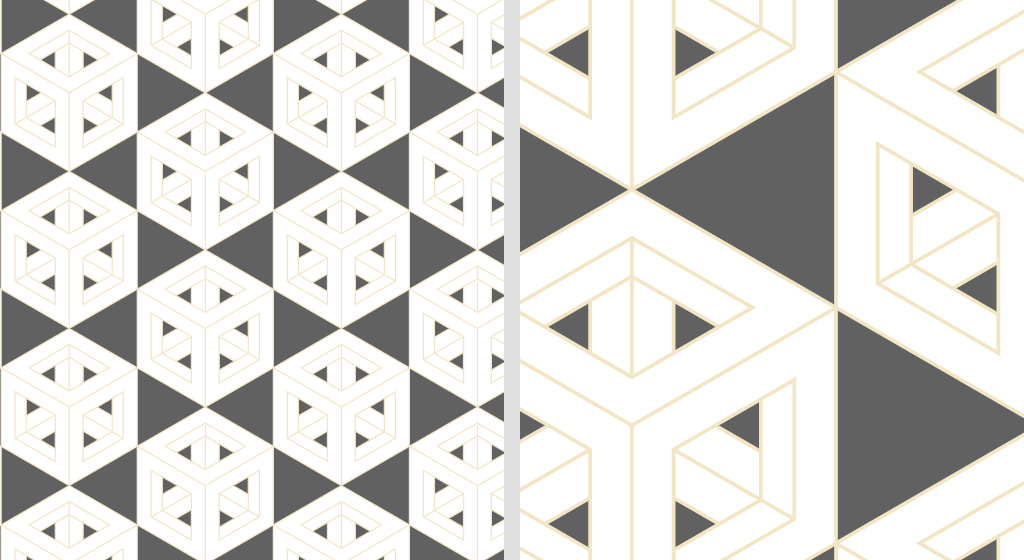
Left, the full canvas; right, a detail of the centre.
A WebGL 1 fragment shader for this pattern:

```glsl
precision highp float;
// Hollow cubes in isometric view: pointed hexagons stacked tip to tip in
// columns, every other column lowered by half a repeat. Each hexagon is one
// cube face turned three ways, drawn with line distances in cube-edge units.

uniform vec2 u_resolution;

#define EDGES_PER_HEIGHT 7.128       // canvas height in cube edges
#define FIRST_CUBE vec2(0.881, 5.947) // centre of the top left cube
#define BEAM 0.2045                  // beam width of the cube frame
#define INNER_APEX 0.632             // tip of the inner far edges
#define LINE_WIDTH 0.0158
#define PAPER vec3(1.0)
#define SHADE vec3(0.38)
#define CREAM vec3(0.95, 0.90, 0.77)

const float H = 0.8660254; // half width of a hexagon with unit edges

// Signed distance to a pair of mirrored edges falling 30 degrees from an apex.
float roof(vec2 p, float apex) {
  return 0.5 * abs(p.x) + H * (p.y - apex);
}

// Fold the plane into one cube, centred on zero.
vec2 cubeCell(vec2 p) {
  float column = floor(p.x / (2.0 * H) + 0.5);
  return vec2(p.x - 2.0 * H * column, mod(p.y + column + 1.0, 2.0) - 1.0);
}

// Turn the nearest of the three faces upward and mirror it about its axis.
vec2 topFace(vec2 p) {
  vec2 face = p;
  for (int i = 0; i < 2; i++) {
    p = vec2(-0.5 * p.x - H * p.y, H * p.x - 0.5 * p.y);
    if (p.y > face.y) face = p;
  }
  return vec2(abs(face.x), face.y);
}

// Share of a pixel lying inside a signed distance.
float coverage(float d, float pixel) {
  return clamp(0.5 - d / pixel, 0.0, 1.0);
}

void main() {
  float pixel = EDGES_PER_HEIGHT / u_resolution.y;
  vec2 cell = cubeCell(gl_FragCoord.xy * pixel - FIRST_CUBE);
  vec2 face = topFace(cell);

  // Outline, including the upright edges shared with the next column
  float hexagon = roof(vec2(cell.x, abs(cell.y)), 1.0);
  float line = min(abs(hexagon), abs(abs(cell.x) - H));

  // Three front edges meeting at the centre
  float frontEdge = abs(H * face.y - 0.5 * face.x);
  line = min(line, max(frontEdge, hexagon));

  // Window in the face, with the far beams seen through it
  float window = roof(vec2(face.x, abs(face.y - 0.5)), 0.5 - BEAM);
  float farEdge = roof(face, INNER_APEX);
  float post = face.x - BEAM * H;
  line = min(line, abs(window));
  line = min(line, max(face.x, window));
  line = min(line, max(abs(farEdge), window));
  line = min(line, max(abs(post), max(window, farEdge)));

  // Gaps between cubes and the openings beside each far post
  float opening = max(max(window, farEdge), -post);
  float dark = min(-hexagon, opening);

  vec3 color = mix(PAPER, SHADE, coverage(dark, pixel));
  color = mix(color, CREAM, coverage(line - 0.5 * LINE_WIDTH, pixel));
  gl_FragColor = vec4(color, 1.0);
}
```
